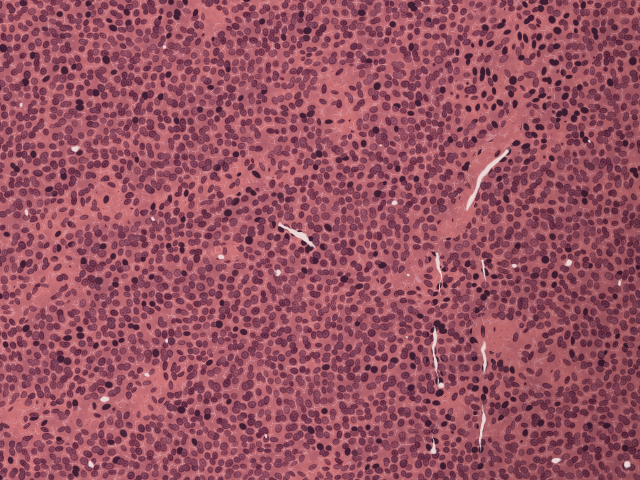
Reproduce this texture procedurally as a Shadertoy shader.

```glsl
// Stained tissue section: crowded purple nuclei in pink cytoplasm, with pale clefts.

float hash(vec2 p) {
    return fract(sin(dot(p, vec2(127.1, 311.7))) * 43758.5);
}

mat2 turn(float a) {
    return mat2(cos(a), sin(a), -sin(a), cos(a));
}

// Layered sines, roughly -1 to 1
float waves(vec2 p) {
    float sum = 0.0, amp = 0.5;
    for (int i = 0; i < 5; i++) {
        p = mat2(0.8, 0.6, -0.6, 0.8) * p * 1.6 + 2.3;
        sum += amp * sin(p.x + 1.3 * sin(p.y));
        amp *= 0.65;
    }
    return sum;
}

float segment(vec2 p, vec2 a, vec2 b) {
    vec2 ab = b - a;
    return length(p - a - ab * clamp(dot(p - a, ab) / dot(ab, ab), 0.0, 1.0));
}

// Nearest nucleus: x = edge distance, y = gap to the next one, z = centre distance, w = seed
vec4 nearestNucleus(vec2 q, float stroma) {
    vec4 best = vec4(9.0, 9.0, 9.0, 0.0);
    float second = 9.0;
    vec2 base = floor(q);
    for (int j = -1; j <= 1; j++)
    for (int i = -1; i <= 1; i++) {
        vec2 id = base + vec2(i, j);
        vec2 jitter = vec2(hash(id), hash(id + 37.0));
        float seed = hash(id + 71.0);
        vec2 d = q - id - 0.12 - 0.76 * jitter;
        float tilt = mix(6.3 * hash(id + 13.0), 1.0, 0.7 * stroma);
        d = turn(-tilt) * d;
        d *= vec2(1.0 - 0.25 * stroma, 1.0 + 0.4 * hash(id + 5.0) + 0.5 * stroma);
        float present = smoothstep(0.0, 0.15, hash(id + 91.0) - 0.85 * stroma + 0.1);
        float edge = length(d) - (0.37 + 0.13 * hash(id + 53.0)) * present;
        if (edge < best.x) {
            second = best.x;
            best = vec4(edge, 0.0, length(d), seed);
        } else {
            second = min(second, edge);
        }
    }
    best.y = second - best.x;
    return best;
}

void mainImage(out vec4 fragColor, in vec2 fragCoord) {
    vec2 p = fragCoord / iResolution.y;
    float px = 1.0 / iResolution.y;
    vec2 bend = vec2(waves(p * 9.0), waves(p * 9.0 + 20.0));
    vec2 warped = p + 0.007 * bend;
    vec2 ragged = p + 0.012 * bend + 0.004 * waves(p * 45.0);

    // Pink fibrous streaks, a slanted vessel and two open patches
    float fibres = smoothstep(0.3, 1.0, waves(turn(-0.3) * warped * vec2(4.0, 8.0)));
    float vessel = segment(ragged, vec2(0.94, 0.53), vec2(1.08, 0.77));
    float patches = min(length((ragged - vec2(0.47, 0.47)) * vec2(0.7, 1.3)),
                        length(ragged - vec2(1.03, 0.30)) - 0.015);
    float stroma = max(0.65 * fibres, smoothstep(0.03, 0.01, vessel));
    stroma = max(stroma, smoothstep(0.032, 0.012, patches));
    float inflamed = smoothstep(0.2, 0.05, length((ragged - vec2(1.08, 0.85)) * vec2(1.0, 0.8)));
    stroma = max(stroma, 0.4 * inflamed);

    // Torn clefts that thin out and break along their length
    float cleft = segment(ragged, vec2(0.90, 0.05), vec2(0.91, 0.48));
    cleft = min(cleft, segment(ragged, vec2(1.00, 0.0), vec2(1.01, 0.46)));
    cleft = min(cleft, segment(ragged, vec2(0.58, 0.53), vec2(0.66, 0.49)));
    cleft = min(cleft, segment(ragged, vec2(0.97, 0.57), vec2(1.06, 0.69)));
    float gap = cleft - 0.006 * waves(p * 14.0 + 5.0) - 0.0012;

    // Scattered pinholes
    vec2 holeId = floor(p * 8.0);
    vec2 holeAt = 0.2 + 0.6 * vec2(hash(holeId + 3.0), hash(holeId + 8.0));
    float hole = length(ragged - (holeId + holeAt) / 8.0) - 0.002 - 0.005 * hash(holeId + 17.0);
    if (hash(holeId + 29.0) < 0.3) gap = min(gap, hole);

    // Cytoplasm with pale borders between cells
    vec2 q = warped * 58.0;
    vec4 cell = nearestNucleus(q, stroma);
    float soft = 0.06 + 29.0 * px;
    float grain = waves(q * 1.7);
    float blush = clamp(0.5 + 0.35 * waves(p * 22.0) + 0.25 * grain + 0.5 * stroma, 0.0, 1.0);
    vec3 color = mix(vec3(0.64, 0.35, 0.41), vec3(0.78, 0.44, 0.46), blush);
    float border = smoothstep(0.16, 0.0, cell.y) * smoothstep(0.02, 0.15, cell.x);
    color = mix(color, vec3(0.80, 0.56, 0.60), border * smoothstep(-0.3, 0.5, grain));

    // Nuclei: mottled, darker rim and nucleolus, some shrunken and almost black
    vec3 nucleus = mix(vec3(0.39, 0.18, 0.28), vec3(0.54, 0.28, 0.36), fract(cell.w * 17.0));
    nucleus += 0.04 + 0.05 * grain;
    nucleus -= 0.08 * smoothstep(-0.25, -0.06, cell.x);
    nucleus -= 0.10 * smoothstep(0.16, 0.03, cell.z);
    float clump = smoothstep(0.5, 1.0, waves(p * 6.0 + 40.0));
    float darkShare = 0.055 + 0.12 * clump + 0.3 * inflamed + 0.35 * smoothstep(0.025, 0.005, cleft);
    float dark = smoothstep(0.02, -0.02, cell.w - darkShare);
    nucleus = mix(nucleus, vec3(0.22, 0.10, 0.19), 0.9 * dark);
    color = mix(color, nucleus, smoothstep(soft, -soft, cell.x));

    // Thicker, darker tissue toward the lower right
    float depth = smoothstep(0.5, 1.35, p.x - 0.35 * p.y + 0.06 * bend.x);
    color *= mix(vec3(1.03), vec3(0.86, 0.82, 0.83), depth);

    // Bare glass showing through
    color = mix(color, vec3(0.92, 0.84, 0.84), smoothstep(px, -px, gap));
    fragColor = vec4(clamp(color, 0.0, 1.0), 1.0);
}
```
